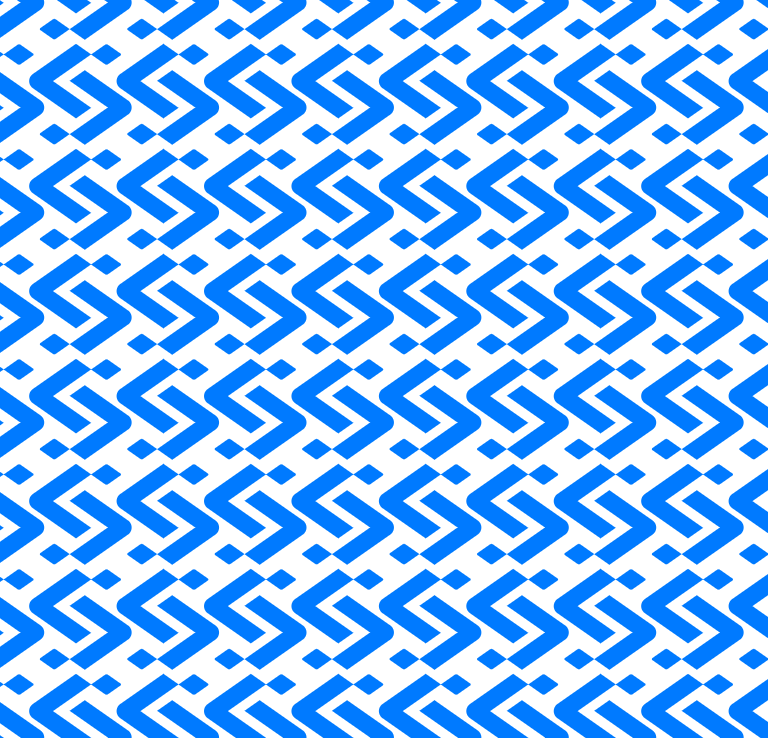
Give the GLSL for this pattern, as a WebGL 2 fragment shader.

```glsl
#version 300 es
precision highp float;
// Interlocking pairs of blue chevrons with small diamonds, on white.
// Half a motif is built from wedge distances; the other half is the same
// shape turned by 180 degrees, and the pair repeats on a square-set grid.

uniform vec2 u_resolution;
out vec4 fragColor;

// Lengths are in design units, with UNITS_ACROSS of them over the canvas width.
const float UNITS_ACROSS = 768.0;
const vec2 CELL = vec2(87.43, 105.0);
const vec2 MOTIF_CENTER = vec2(80.4, 13.7);

const float SLOPE = 0.7;                            // rise of every edge
const vec2 INNER_CORNER = vec2(-27.4, 13.2);        // notch of the chevron
const float BAND = 30.3;                            // horizontal band width
const float ARM_REACH = 76.3;                       // where the arms are cut
const float TIP_RADIUS = 8.7;
const vec2 DIAMOND_LEFT = vec2(10.7, 39.8);
const float DIAMOND_WIDTH = 30.8;
const float DIAMOND_RADIUS = 1.3;
const float DIAMOND_BLEND = 2.0;                    // softens top and bottom

const vec3 BLUE = vec3(0.0, 0.48, 1.0);
const vec3 WHITE = vec3(1.0);

// Distance to a wedge with its tip at the origin, opening along +x.
float wedge(vec2 p, float radius) {
    vec2 edge = normalize(vec2(1.0, SLOPE));
    vec2 q = vec2(p.x - radius / edge.y, abs(p.y));
    float side = dot(q, vec2(-edge.y, edge.x));
    return (dot(q, edge) < 0.0 ? length(q) : side) - radius;
}

float smoothMax(float a, float b, float k) {
    float h = max(k - abs(a - b), 0.0) / k;
    return max(a, b) + h * h * k * 0.25;
}

float chevron(vec2 p) {
    float outer = wedge(p + vec2(BAND, 0.0), TIP_RADIUS);
    float inner = -wedge(p, 0.0);
    float ends = (p.x + abs(p.y) / SLOPE - ARM_REACH) / length(vec2(1.0, 1.0 / SLOPE));
    return max(max(outer, inner), ends);
}

float diamond(vec2 p) {
    float left = wedge(p, 0.0);
    float right = wedge(vec2(DIAMOND_WIDTH - p.x, p.y), DIAMOND_RADIUS);
    return smoothMax(left, right, DIAMOND_BLEND);
}

float halfMotif(vec2 p) {
    return min(chevron(p - INNER_CORNER), diamond(p - DIAMOND_LEFT));
}

void main() {
    float pixel = UNITS_ACROSS / u_resolution.x;
    vec2 p = gl_FragCoord.xy * pixel - MOTIF_CENTER;
    p = mod(p + 0.5 * CELL, CELL) - 0.5 * CELL;

    // Motifs are wider than their cell, so visit the side neighbours too.
    float d = 1e5;
    for (int i = -1; i <= 1; i++) {
        vec2 q = p - vec2(float(i) * CELL.x, 0.0);
        d = min(d, min(halfMotif(q), halfMotif(-q)));
    }

    float coverage = clamp(0.5 - d / pixel, 0.0, 1.0);
    fragColor = vec4(mix(WHITE, BLUE, coverage), 1.0);
}
```
